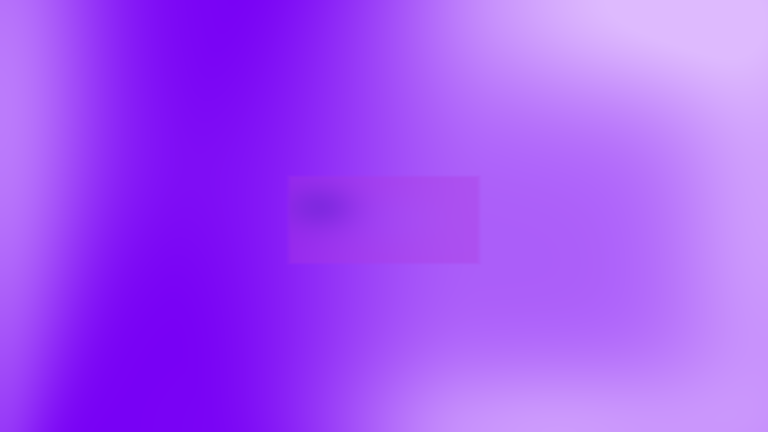
Reproduce this background procedurally as a Shadertoy shader.

```glsl
// A violet backdrop: a deep valley between a pale left edge and a lilac right side.
// Soft elliptical glows and a curved ramp add up to one brightness field, which
// blends two colours; a faint magenta panel with a shaded spot lies in the centre.

const vec3 DEEP_VIOLET = vec3(0.47, 0.0, 0.96);
const vec3 PALE_LILAC  = vec3(0.87, 0.73, 0.995);
const vec3 MAGENTA     = vec3(0.68, 0.22, 0.87);
const vec3 INDIGO      = vec3(0.47, 0.15, 0.86);

// Elliptical Gaussian falloff, 1 at its centre.
float glow(vec2 p, vec2 centre, vec2 size) {
    vec2 d = (p - centre) / size;
    return exp(-dot(d, d));
}

// Signed distance to an axis-aligned box.
float boxDistance(vec2 p, vec2 centre, vec2 halfSize) {
    vec2 d = abs(p - centre) - halfSize;
    return length(max(d, 0.0)) + min(max(d.x, d.y), 0.0);
}

// Rise from the valley to the right plateau, its foot bending with height.
float valleyRamp(vec2 p, float plateau) {
    float bend = p.y - 0.45;
    float foot = 0.21 + 0.3 * bend * bend;
    float crest = 0.61 + 0.05 * p.y;
    return plateau * smoothstep(foot, crest, p.x);
}

// Light on the left edge, narrowing towards the bottom.
float leftLight(vec2 p, float strength) {
    float depth = 1.0 - p.y;
    float width = 0.14 - 0.08 * depth * depth;
    return strength * glow(p, vec2(0.0, 0.75), vec2(width, 0.85));
}

float brightness(vec2 p) {
    float light = valleyRamp(p, 0.5) + leftLight(p, 0.66);
    light += 0.50 * glow(p, vec2(0.83, 1.0), vec2(0.25, 0.26));
    light += 0.33 * glow(p, vec2(0.72, 0.0), vec2(0.27, 0.17));
    light += 0.33 * glow(p, vec2(1.0, 0.5), vec2(0.13, 0.60));
    light += 0.05 * glow(p, vec2(0.22, 0.6), vec2(0.12, 0.22));
    return clamp(light, 0.0, 1.0);
}

// Translucent panel, thinner in the middle, with one darker spot.
vec3 addPanel(vec3 colour, vec2 p, vec2 centre, vec2 halfSize) {
    float edge = boxDistance(p, centre, halfSize);
    float cover = 1.0 - smoothstep(-0.006, 0.004, edge);
    float tint = 0.36 - 0.14 * glow(p, centre, halfSize * 0.6);
    float shade = 0.75 * glow(p, vec2(0.415, 0.52), vec2(0.045, 0.05));
    colour = mix(colour, MAGENTA, cover * tint);
    return mix(colour, INDIGO, cover * shade);
}

void mainImage(out vec4 fragColor, in vec2 fragCoord) {
    vec2 p = fragCoord / iResolution.xy;
    vec3 colour = mix(DEEP_VIOLET, PALE_LILAC, brightness(p));
    colour = addPanel(colour, p, vec2(0.5, 0.491), vec2(0.125, 0.102));
    fragColor = vec4(colour, 1.0);
}
```
